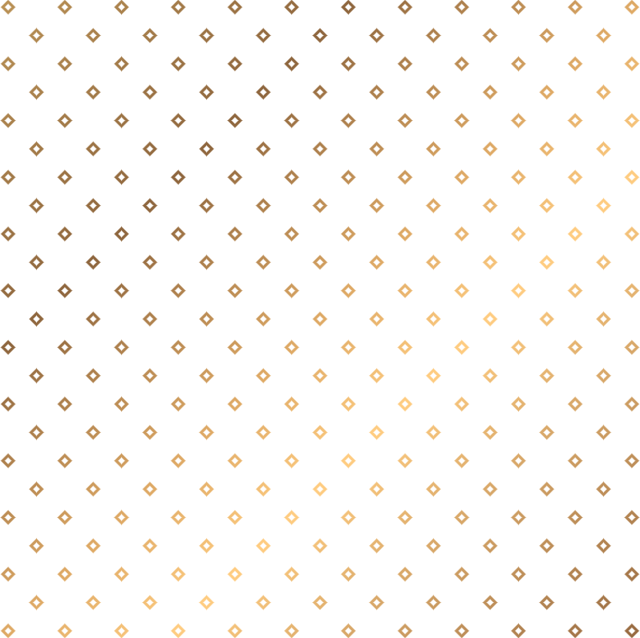
A WebGL 2 fragment shader for this pattern:

```glsl
#version 300 es
precision highp float;
// Small outlined diamonds on a staggered lattice over white, tinted by one
// diagonal metallic gold ramp. Two square lattices, offset by half a pitch,
// are folded to one cell each and drawn with a rotated-square distance.

uniform vec2 u_resolution;
out vec4 outColor;

// Lengths are fractions of the canvas width.
const float PITCH = 0.0886;
const float RADIUS = 0.0059;      // centre to middle of a side
const float HALF_LINE = 0.0022;
const float SOFTNESS = 0.0014;

const vec3 PAPER = vec3(1.0);
const vec3 OLIVE_GOLD = vec3(0.73, 0.57, 0.33);
const vec3 BRONZE = vec3(0.55, 0.39, 0.23);
const vec3 AMBER = vec3(0.87, 0.66, 0.39);
const vec3 PALE_GOLD = vec3(1.0, 0.80, 0.50);
const vec3 COPPER = vec3(0.58, 0.40, 0.24);

// Offset from the nearest node of a square lattice.
vec2 foldToCell(vec2 p, float pitch) {
    return p - pitch * floor(p / pitch + 0.5);
}

// Signed distance to a diamond with the given centre-to-side radius.
float diamondDistance(vec2 p, float radius) {
    return (abs(p.x) + abs(p.y)) * 0.70710678 - radius;
}

// Position of t between two stops, limited to 0..1.
float between(float a, float b, float t) {
    return clamp((t - a) / (b - a), 0.0, 1.0);
}

// Metallic ramp from the top left (0) to the bottom right (1).
vec3 goldRamp(float t) {
    vec3 color = mix(OLIVE_GOLD, BRONZE, between(0.0, 0.275, t));
    color = mix(color, AMBER, between(0.275, 0.5, t));
    color = mix(color, PALE_GOLD, between(0.5, 0.632, t));
    return mix(color, COPPER, between(0.632, 1.0, t));
}

void main() {
    vec2 uv = gl_FragCoord.xy / u_resolution;
    vec2 p = (gl_FragCoord.xy - 0.5 * u_resolution) / u_resolution.x;

    // Nearest diamond of the two interleaved lattices
    float d = min(diamondDistance(foldToCell(p, PITCH), RADIUS),
                  diamondDistance(foldToCell(p + 0.5 * PITCH, PITCH), RADIUS));

    // Outline with soft edges, never sharper than a pixel
    float soft = max(SOFTNESS, 0.7 / u_resolution.x);
    float line = 1.0 - smoothstep(-soft, soft, abs(d) - HALF_LINE);

    vec3 gold = goldRamp(0.5 * (uv.x + 1.0 - uv.y));
    outColor = vec4(mix(PAPER, gold, line), 1.0);
}
```
